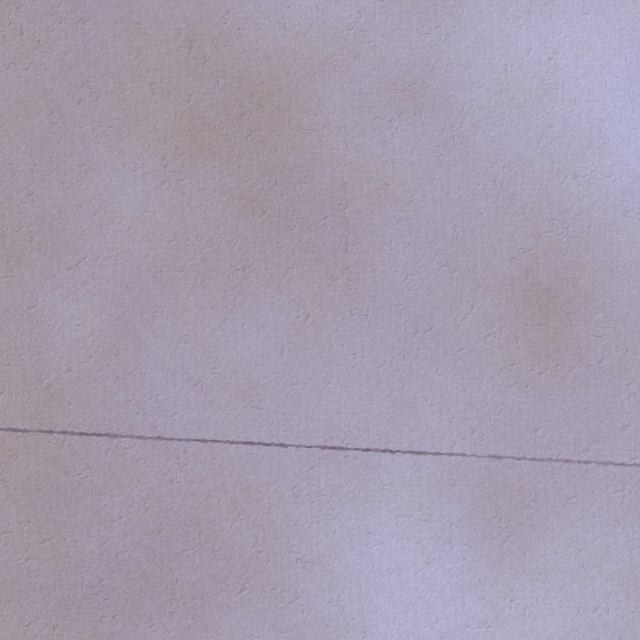
This texture is drawn by a three.js fragment shader. Its source:

```glsl
// Mottled lilac-grey plaster wall with soft bluish glows and one thin sloping seam.
#define SHADE_COLOR vec3(0.610, 0.560, 0.602)
#define LIGHT_COLOR vec3(0.702, 0.692, 0.806)
#define WARM_SHIFT vec3(0.006, 0.003, -0.018)
#define SEAM_COLOR vec3(0.440, 0.390, 0.455)
#define SEAM_LEFT 0.329
#define SEAM_SLOPE -0.056
#define SEAM_HALF_WIDTH 0.0025
#define MOTTLE 0.27
#define GRAIN 0.056
#define GRAIN_SCALE 240.0
#define FLECK 0.062

varying vec2 vUv;

float hash(vec2 p) {
  return fract(sin(dot(p, vec2(127.1, 311.7))) * 43758.545);
}

float noise(vec2 p) {
  vec2 i = floor(p);
  vec2 f = fract(p);
  f = f * f * (3.0 - 2.0 * f);
  return mix(mix(hash(i), hash(i + vec2(1.0, 0.0)), f.x),
             mix(hash(i + vec2(0.0, 1.0)), hash(i + vec2(1.0, 1.0)), f.x), f.y);
}

float fbm(vec2 p) {
  float sum = 0.0;
  float amp = 0.5;
  for (int i = 0; i < 4; i++) {
    sum += amp * noise(p);
    p = mat2(1.6, 1.2, -1.2, 1.6) * p + 7.3;
    amp *= 0.55;
  }
  return sum;
}

// Soft elliptical patch, 1 at its centre
float patchAt(vec2 p, vec2 center, vec2 radius) {
  vec2 d = (p - center) / radius;
  return exp(-dot(d, d));
}

// Broad light: 0 is warm shade, 1 is blue glow
float wallLight(vec2 p) {
  float t = 0.17 + 0.31 * smoothstep(0.0, 0.9, p.x);
  // Bright areas
  t += 0.40 * patchAt(p, vec2(0.86, 0.92), vec2(0.22, 0.18));
  t += 0.34 * patchAt(p, vec2(1.00, 0.76), vec2(0.10, 0.22));
  t += 0.38 * patchAt(p, vec2(0.62, 0.15), vec2(0.15, 0.13));
  t += 0.40 * patchAt(p, vec2(0.70, 0.00), vec2(0.30, 0.12));
  t += 0.12 * patchAt(p, vec2(0.95, 0.15), vec2(0.12, 0.15));
  t += 0.20 * patchAt(p, vec2(0.40, 0.46), vec2(0.09, 0.06));
  t += 0.24 * patchAt(p, vec2(0.11, 0.49), vec2(0.05, 0.06));
  t += 0.18 * patchAt(p, vec2(0.19, 0.68), vec2(0.06, 0.08));
  t += 0.22 * patchAt(p, vec2(0.49, 0.99), vec2(0.10, 0.08));
  t += 0.15 * patchAt(p, vec2(0.48, 0.36), vec2(0.24, 0.07));
  t += 0.12 * patchAt(p, vec2(0.27, 0.46), vec2(0.05, 0.09));
  // Shaded areas
  t -= 0.22 * patchAt(p, vec2(0.45, 0.65), vec2(0.11, 0.10));
  t -= 0.18 * patchAt(p, vec2(0.37, 0.85), vec2(0.14, 0.12));
  t -= 0.30 * patchAt(p, vec2(0.87, 0.53), vec2(0.12, 0.13));
  t -= 0.16 * patchAt(p, vec2(0.66, 0.86), vec2(0.05, 0.06));
  t -= 0.17 * patchAt(p, vec2(0.80, 0.19), vec2(0.07, 0.09));
  t -= 0.12 * patchAt(p, vec2(0.42, 0.12), vec2(0.06, 0.06));
  t -= 0.10 * patchAt(p, vec2(0.28, 0.08), vec2(0.10, 0.10));
  return t;
}

// Where the shade leans brown rather than violet
float warmth(vec2 p) {
  float w = 0.9 * patchAt(p, vec2(0.00, 0.45), vec2(0.13, 0.60));
  w += 0.9 * patchAt(p, vec2(0.36, 0.82), vec2(0.22, 0.28));
  w += 0.5 * patchAt(p, vec2(0.87, 0.53), vec2(0.13, 0.15));
  return min(w, 1.0) + 1.1 * (noise(p * 14.0 + 21.0) - 0.5);
}

// Irregular short flecks, clustered by a slower noise
float flecks(vec2 p) {
  vec2 warp = vec2(noise(p * 110.0), noise(p * 110.0 + 33.0)) - 0.5;
  float shape = noise(p * vec2(205.0, 225.0) + 1.8 * warp);
  return smoothstep(0.68, 0.95, shape) * smoothstep(0.15, 0.80, noise(p * 45.0 + 8.0));
}

void main() {
  vec2 p = vUv;

  // Broad colour, mottled at several sizes
  float t = wallLight(p) + MOTTLE * (fbm(p * 13.0 + 3.0) - 0.505);
  t += 0.10 * (noise(p * 60.0 + 15.0) - 0.5);
  vec3 color = mix(SHADE_COLOR, LIGHT_COLOR, clamp(t, -0.1, 1.05));
  color += WARM_SHIFT * warmth(p);

  // Embossed grain lit from the upper left
  vec2 g = p * GRAIN_SCALE;
  float relief = noise(g) - noise(g + vec2(-0.6, 0.6));
  float fine = noise(g * 1.5 + 11.0) - 0.5;
  color += GRAIN * (0.45 * relief + 0.75 * fine);

  // Dark hollows with a bright lip on the lower right
  color += FLECK * (0.6 * flecks(p + vec2(-0.0024, 0.0024)) - flecks(p));

  // Seam: a crisp core with a jagged, crumbling edge
  float jag = noise(p * vec2(230.0, 120.0)) - 0.5;
  float offset = p.y - (SEAM_LEFT + SEAM_SLOPE * p.x) + 0.0026 * jag;
  float width = SEAM_HALF_WIDTH * (0.65 + 0.8 * noise(vec2(p.x * 150.0, 2.0)));
  float seam = 1.0 - smoothstep(0.3 * width, 1.5 * width, abs(offset));
  float strength = 0.92 - 0.36 * smoothstep(0.60, 0.80, p.x);
  strength -= 0.25 * patchAt(p, vec2(0.21, 0.317), vec2(0.04, 0.1));
  strength *= 0.55 + 0.65 * noise(p * vec2(190.0, 230.0) + 4.0);
  color = mix(color, SEAM_COLOR, seam * clamp(strength, 0.0, 1.0));

  gl_FragColor = vec4(color, 1.0);
}
```
